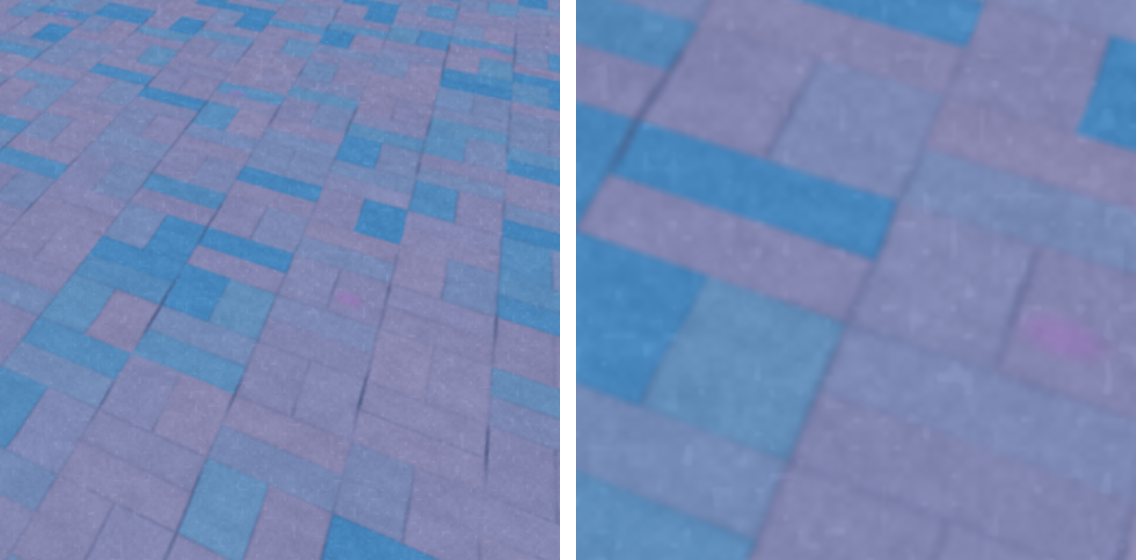
Left: the whole. Right: its middle third, enlarged.
A WebGL 2 fragment shader for this texture:

```glsl
#version 300 es
// Basket-weave brick paving in mauve and blue, receding in perspective.
precision highp float;

uniform vec2 u_resolution;
out vec4 fragColor;

// Ground plane: vanishing point of the columns (y down) and lattice scale
const vec2 VANISH = vec2(0.967, -0.586);
const float COLUMN_ORIGIN = 0.2475;
const float COLUMN_STEP = 0.177;
const float ROW_ORIGIN = 0.728;
const float ROW_STEP = 0.06236;
const float ROW_SLANT = 0.047;

// Surface
const float JOINT_WIDTH = 0.011;
const float SOFTNESS = 0.0042;
const float WOBBLE = 0.016;
const float GRAIN = 0.045;
const int TAPS = 4;

const vec3 MAUVE = vec3(0.500, 0.523, 0.690);
const vec3 ROSE = vec3(0.535, 0.530, 0.690);
const vec3 LAVENDER = vec3(0.460, 0.538, 0.710);
const vec3 LIGHT_BLUE = vec3(0.390, 0.560, 0.732);
const vec3 DEEP_BLUE = vec3(0.270, 0.520, 0.735);
const vec3 JOINT = vec3(0.270, 0.330, 0.500);
const vec3 PINK = vec3(0.610, 0.470, 0.740);

float hash(vec2 p) {
  vec3 h = fract(vec3(p.xyx) * vec3(0.1031, 0.1030, 0.0973));
  h += dot(h, h.yzx + 33.33);
  return fract((h.x + h.y) * h.z);
}

float noise(vec2 p) {
  vec2 c = floor(p), f = fract(p);
  f = f * f * (3.0 - 2.0 * f);
  return mix(mix(hash(c), hash(c + vec2(1, 0)), f.x),
             mix(hash(c + vec2(0, 1)), hash(c + vec2(1, 1)), f.x), f.y);
}

// Canvas point to paving lattice; each unit cell holds a pair of bricks
vec2 toPaving(vec2 p, float depth) {
  float column = (COLUMN_ORIGIN - (VANISH.x - p.x) / depth) / COLUMN_STEP;
  float row = (1.0 / depth - ROW_ORIGIN + ROW_SLANT * column) / ROW_STEP;
  return vec2(column, row);
}

vec3 brickColor(vec2 brick, vec2 cell) {
  float tone = hash(brick + 17.0);
  float pick = hash(brick * 1.7 + 91.0) + 0.30 * (noise(cell * 0.45 + 40.0) - 0.5);
  vec3 color = mix(MAUVE, ROSE, tone);
  color = mix(color, LAVENDER, 1.0 - smoothstep(0.34, 0.62, pick));
  color = mix(color, LIGHT_BLUE, 1.0 - smoothstep(0.20, 0.34, pick));
  color = mix(color, DEEP_BLUE, 1.0 - smoothstep(0.00, 0.20, pick));
  return color + 0.015 * (hash(brick + 5.0) - 0.5);
}

vec3 paving(vec2 p) {
  float depth = p.y - VANISH.y;
  vec2 q = toPaving(p, depth);
  q += WOBBLE * (vec2(noise(q * 2.3), noise(q * 2.3 + 50.0)) - 0.5);

  // Alternate cells split across or along
  vec2 cell = floor(q), f = fract(q);
  bool lying = mod(cell.x + cell.y, 2.0) < 0.5;
  vec2 parts = lying ? vec2(1, 2) : vec2(2, 1);
  vec2 g = f * parts;
  vec2 brick = cell * 2.0 + floor(g);
  vec3 color = brickColor(brick, cell);

  // Worn patches within the bricks
  color += 0.03 * (noise(q * vec2(5.0, 6.0) + 9.0) - 0.5);

  // Rare pink smudges
  vec2 center = 0.3 + 0.4 * vec2(hash(cell + 3.0), hash(cell + 8.0));
  float smudge = 1.0 - smoothstep(0.05, 0.20, length(f - center));
  color = mix(color, PINK, 0.6 * smudge * step(0.985, hash(cell + 61.0)));

  // Joints, faint in general and open along short parts of the column lines
  vec2 edge = min(fract(g), 1.0 - fract(g)) / parts;
  vec2 blur = SOFTNESS / vec2(COLUMN_STEP * depth, ROW_STEP * depth * depth);
  vec2 reach = JOINT_WIDTH + blur;
  vec2 line = (1.0 - smoothstep(vec2(0.0), reach, edge)) * JOINT_WIDTH / reach;
  float onColumn = step(min(f.x, 1.0 - f.x), 0.1);
  float opened = smoothstep(0.60, 0.90, noise(vec2(floor(q.x + 0.5) * 7.0, q.y * 1.4)));
  float worn = 0.10 + 0.75 * noise(q * 1.9 + 23.0);
  vec2 strength = vec2(worn + onColumn * opened, worn);
  vec2 dark = clamp(line * strength * 1.25, 0.0, 0.9);
  return mix(color, JOINT, max(dark.x, dark.y));
}

void main() {
  vec2 p = gl_FragCoord.xy / u_resolution;
  p.y = 1.0 - p.y;

  // Soft focus from a small grid of samples
  vec3 color = vec3(0.0);
  for (int i = 0; i < TAPS * TAPS; i++) {
    vec2 tap = vec2(i % TAPS, i / TAPS) / float(TAPS - 1) - 0.5;
    color += paving(p + tap * SOFTNESS);
  }
  color /= float(TAPS * TAPS);

  // Rough stone grain and pale flecks
  float grain = 0.6 * noise(p * 130.0) + 0.4 * noise(p * 230.0 + 7.0) - 0.5;
  float fleck = smoothstep(0.75, 1.0, noise(p * 120.0 + 31.0));
  color += GRAIN * grain + 0.03 * fleck;

  fragColor = vec4(color, 1.0);
}
```
